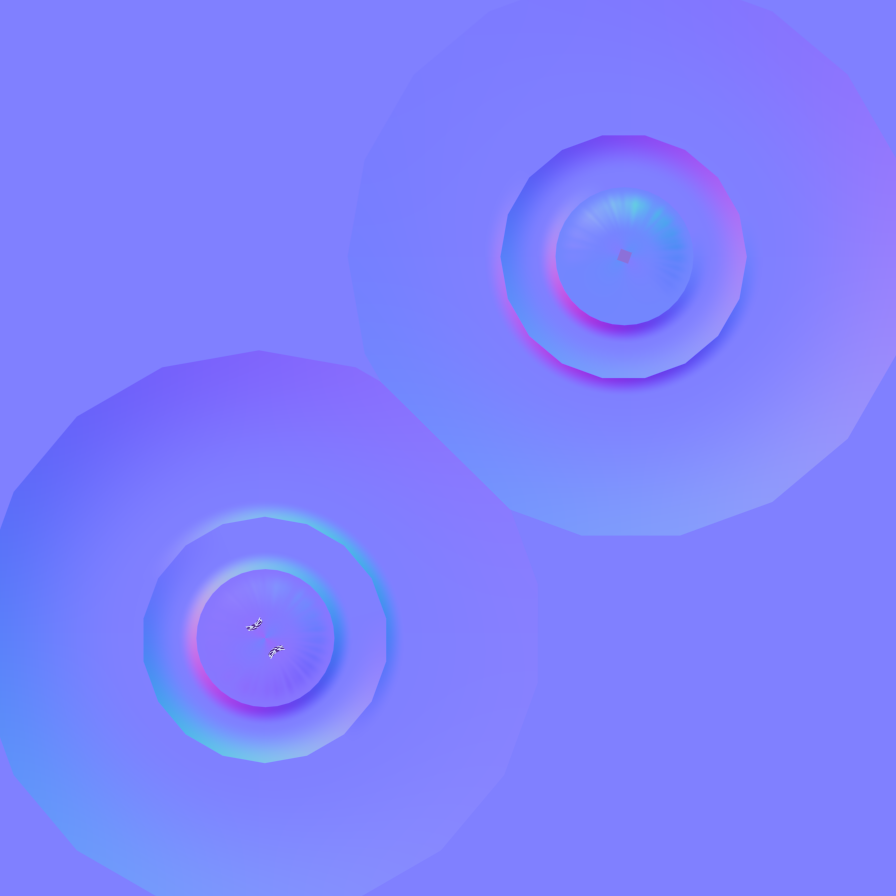
Reproduce this texture map procedurally as a Shadertoy shader.

```glsl
// Tangent-space normal map of two faceted round knobs on a flat plate.
// Each knob sums surface slopes from a dish, groove, rim, collar and cap;
// the total slope is then encoded as a normal colour.

const float TAU = 6.2831853;
const float SIDES = 18.0;
const float DISH_RADIUS = 0.316;
const float RING_RADIUS = 0.1375;
const float CAP_RADIUS = 0.077;

// Each lean holds a direction of emphasis (xy) and a base strength (z).
struct Knob {
    vec2 dishCenter, ringCenter, capCenter;
    float phase;
    vec3 dish, groove, rim, collar, cap;
    vec2 capTilt;
};

vec2 hashGradient(vec2 cell) {
    float h = fract(sin(dot(cell, vec2(127.1, 311.7))) * 43758.5);
    return vec2(cos(TAU * h), sin(TAU * h));
}

float gradientNoise(vec2 p) {
    vec2 i = floor(p), f = fract(p);
    vec2 u = f * f * (3.0 - 2.0 * f);
    vec2 e = vec2(0.0, 1.0);
    float low = mix(dot(hashGradient(i), f),
                    dot(hashGradient(i + e.yx), f - e.yx), u.x);
    float high = mix(dot(hashGradient(i + e.xy), f - e.xy),
                     dot(hashGradient(i + e.yy), f - e.yy), u.x);
    return mix(low, high, u.y);
}

// Radius scaled so that a regular polygon becomes a level line.
float polygonRadius(vec2 p, float sides, float phase) {
    float sector = TAU / sides;
    float a = mod(atan(p.y, p.x) - phase, sector) - 0.5 * sector;
    return length(p) * cos(a) / cos(0.5 * sector);
}

float inside(float r, float radius, float px) {
    return 1.0 - smoothstep(radius - px, radius + px, r);
}

// Radial slope, stronger toward the emphasised side.
vec2 radialSlope(vec2 p, vec3 lean) {
    vec2 dir = p / max(length(p), 1e-4);
    return dir * max(0.0, lean.z + dot(dir, lean.xy));
}

vec2 capSlope(vec2 p, vec3 lean, vec2 tilt) {
    float r = length(p);
    vec2 dir = p / max(r, 1e-4);
    float scallop = 1.0 + 0.9 * gradientNoise(dir * 9.0 + r * 12.0);
    float bevel = smoothstep(0.025, 0.06, r) * (1.0 - smoothstep(0.058, 0.077, r));
    vec2 twist = vec2(-1.0, -0.6) * dir.x * dir.y * exp(-r / 0.018);
    return tilt - radialSlope(p, lean) * bevel * scallop + 0.35 * twist;
}

vec2 knobSlope(vec2 uv, Knob k, float px) {
    vec2 d = uv - k.dishCenter, g = uv - k.ringCenter, c = uv - k.capCenter;
    float dishR = polygonRadius(d, SIDES, k.phase);
    float ringR = polygonRadius(g, SIDES, k.phase);
    float capR = polygonRadius(c, 2.0 * SIDES, k.phase);

    // Wide dish and the groove that surrounds the ring
    vec2 plate = radialSlope(d, k.dish) * smoothstep(0.14, 0.325, length(d));
    plate -= radialSlope(g, k.groove) * (1.0 - smoothstep(0.0, 0.022, length(g) - RING_RADIUS + 0.003));
    plate *= inside(dishR, DISH_RADIUS, px);

    // Ring face, falling at its rim and rising at the collar
    vec2 ring = radialSlope(g, k.rim) * smoothstep(RING_RADIUS - 0.043, RING_RADIUS, length(g));
    ring -= radialSlope(c, k.collar) * (1.0 - smoothstep(0.002, 0.021, length(c) - CAP_RADIUS));

    vec2 slope = mix(plate, ring, inside(ringR, RING_RADIUS, px));
    return mix(slope, capSlope(c, k.cap, k.capTilt), inside(capR, CAP_RADIUS, px));
}

vec3 encodeNormal(vec2 slope) {
    float z = sqrt(max(0.0, 1.0 - dot(slope, slope)));
    return 0.5 + 0.5 * vec3(slope.x, -slope.y, z);
}

// Small tilted pole facet.
float facetMask(vec2 p, float size, float px) {
    vec2 q = abs(mat2(0.94, 0.34, -0.34, 0.94) * p);
    return inside(max(q.x, q.y), size, px);
}

// Pair of striped curls, placed by half-turn symmetry.
vec3 addCurls(vec3 color, vec2 p, float px) {
    for (int i = 0; i < 2; i++) {
        vec2 q = (i == 0 ? p : -p) - vec2(-0.011, 0.0135);
        q = mat2(0.83, -0.56, 0.56, 0.83) * q;
        q.y -= 30.0 * q.x * q.x;
        float band = inside(abs(q.y), 0.003, px) * inside(abs(q.x), 0.0095, px);
        float stripe = gradientNoise(q * vec2(300.0, 650.0) + 4.0);
        vec3 tint = mix(vec3(0.3, 0.15, 0.5), vec3(0.85, 0.9, 0.95),
                        smoothstep(-0.25, 0.25, stripe));
        color = mix(color, tint, 0.85 * band);
    }
    return color;
}

void mainImage(out vec4 fragColor, in vec2 fragCoord) {
    vec2 uv = fragCoord / iResolution.xy;
    float px = 0.8 / iResolution.y;

    Knob upper = Knob(vec2(0.704, 0.7135), vec2(0.696, 0.7135), vec2(0.697, 0.714), 0.0,
        vec3(0.06, -0.08, 0.14), vec3(-0.08, -0.4, 0.2), vec3(0.0, 0.1, 0.32),
        vec3(-0.17, -0.32, 0.27), vec3(0.07, 0.22, 0.12), vec2(-0.1, -0.05));
    Knob lower = Knob(vec2(0.289, 0.293), vec2(0.2956, 0.2858), vec2(0.2962, 0.2878), TAU / 36.0,
        vec3(-0.13, 0.02, 0.19), vec3(0.3, 0.38, 0.1), vec3(-0.15, -0.3, 0.22),
        vec3(-0.05, -0.02, 0.5), vec3(0.08, 0.02, 0.1), vec2(0.06, 0.07));

    // Adjacent dishes meet halfway between their centres
    float seam = length(uv - upper.dishCenter) - length(uv - lower.dishCenter);
    vec2 slope = mix(knobSlope(uv, upper, px), knobSlope(uv, lower, px),
                     smoothstep(-px, px, seam));
    vec3 color = encodeNormal(slope);

    // Pole details
    color = mix(color, vec3(0.55, 0.44, 0.85), facetMask(uv - upper.capCenter, 0.0065, px));
    color = addCurls(color, uv - lower.capCenter, px);
    fragColor = vec4(color, 1.0);
}
```
